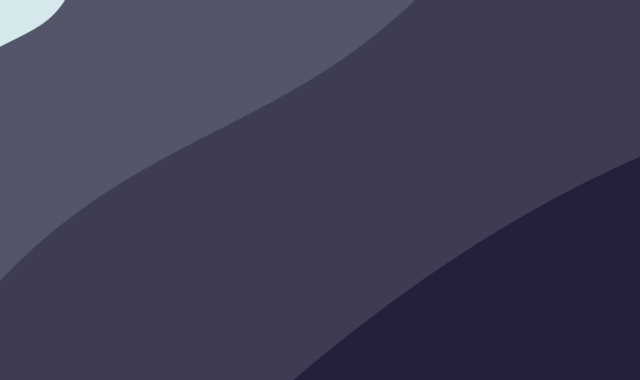
This background is drawn by a WebGL 2 fragment shader. Its source:

```glsl
#version 300 es
precision highp float;

uniform vec2 u_resolution;
out vec4 fragColor;

// Smooth coverage of the side where the height is positive
float coverage(float height) {
    return clamp(height / fwidth(height) + 0.5, 0.0, 1.0);
}

// Edge heights, with x and y in canvas heights
float upperWave(float x) {
    return 0.261 + x * (1.0565 + x * (-0.9535 + x * 0.5546));
}

float lowerHill(float x) {
    float d = x - 0.772;
    return d * (0.852 - 0.228 * d);
}

float cornerEdge(float x) {
    return 0.877 + 0.5 * x + 0.0373 * pow(x / 0.171, 5.0);
}

void main() {
    vec2 p = gl_FragCoord.xy / u_resolution.y;
    // Keep the layout proportional on other aspect ratios
    p.x *= 1.6842 * u_resolution.y / u_resolution.x;

    // Middle band, then the layers above and below it
    vec3 color = vec3(0.239, 0.235, 0.325);
    color = mix(color, vec3(0.333, 0.335, 0.416), coverage(p.y - upperWave(p.x)));
    color = mix(color, vec3(0.137, 0.124, 0.231), coverage(lowerHill(p.x) - p.y));

    // Pale corner
    color = mix(color, vec3(0.837, 0.910, 0.922), coverage(p.y - cornerEdge(p.x)));

    fragColor = vec4(color, 1.0);
}
```
